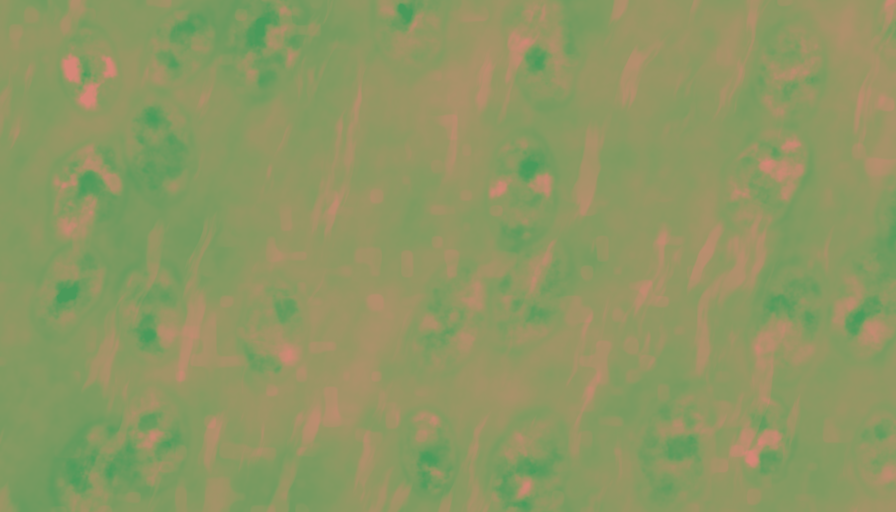
A WebGL 2 fragment shader for this texture:

```glsl
#version 300 es
precision highp float;

uniform vec2 u_resolution;
out vec4 fragColor;

// Integer hash: two values in 0..1 per lattice point
vec2 hash2(vec2 cell) {
    uvec2 v = uvec2(ivec2(cell) + 4096) * 1664525u + 1013904223u;
    v.x += v.y * 1664525u;
    v.y += v.x * 1664525u;
    v ^= v >> 16u;
    v.x += v.y * 1664525u;
    v.y += v.x * 1664525u;
    v ^= v >> 16u;
    return vec2(v & 65535u) / 65535.0;
}

float noise(vec2 p) {
    vec2 i = floor(p), f = fract(p);
    f = f * f * f * (f * (f * 6.0 - 15.0) + 10.0);
    float low = mix(hash2(i).x, hash2(i + vec2(1, 0)).x, f.x);
    float high = mix(hash2(i + vec2(0, 1)).x, hash2(i + vec2(1, 1)).x, f.x);
    return mix(low, high, f.y);
}

float fbm(vec2 p) {
    float sum = 0.0, amplitude = 0.5;
    for (int octave = 0; octave < 4; octave++) {
        sum += amplitude * noise(p);
        p = mat2(1.6, 1.2, -1.2, 1.6) * p + 7.3;
        amplitude *= 0.5;
    }
    return sum / 0.9375;
}

// Warmth added by one oval cell: rim, mottled body, warm clumps, green nuclei
float cellWarmth(vec2 p, vec2 id) {
    vec2 shape = hash2(id + 31.0), kind = hash2(id + 67.0);
    float tilt = mix(-0.2, 0.6, shape.x);
    float c = cos(tilt), s = sin(tilt);
    vec2 q = mat2(c, s, -s, c) * p;
    q /= mix(vec2(0.055, 0.085), vec2(0.078, 0.125), shape.y);
    float d = length(q) + 0.35 * (fbm(p * 14.0 + id * 5.7) - 0.5);

    float body = 1.0 - smoothstep(0.72, 1.0, d);
    float rim = exp(-pow((d - 1.0) / 0.11, 2.0));
    float mottle = fbm(p * 27.0 + id * 9.1) - 0.5;
    float clump = smoothstep(0.46, 0.72, fbm(p * 22.0 + id * 3.3 + 40.0));
    float warmth = body * (-0.045 + 0.34 * mottle);
    warmth += body * clump * mix(0.05, 0.3, kind.x * kind.x);

    for (float k = 0.0; k < 2.0; k++) {
        vec2 offset = hash2(id * 2.0 + 113.0 + k * 17.0) - 0.5;
        float blob = length((q - offset * vec2(0.5, 1.1)) * vec2(1.0, 1.25));
        blob += 0.5 * mottle;
        warmth -= body * mix(0.07, 0.16, kind.y) * (1.0 - smoothstep(0.15, 0.42, blob));
    }
    return warmth - 0.045 * rim;
}

void main() {
    vec2 p = gl_FragCoord.xy / u_resolution.y;

    // Cloudy ground with slanted fibres
    vec2 warped = p + 0.08 * (vec2(fbm(p * 5.0), fbm(p * 5.0 + 19.0)) - 0.5);
    vec2 fibre = vec2(warped.x - 0.3 * warped.y, warped.y);
    float warmth = 0.538;
    warmth += 0.28 * (fbm(warped * 3.5 + 3.0) - 0.5);
    warmth += 0.17 * (fbm(fibre * vec2(13.0, 3.5)) - 0.5);
    warmth += 0.09 * (fbm(p * 26.0 + 51.0) - 0.5);

    // Sparse warm strands and flecks
    float strand = smoothstep(0.62, 0.8, fbm(fibre * vec2(22.0, 6.0) + 80.0));
    float fleck = smoothstep(0.64, 0.84, noise(p * 34.0 + 12.0));
    warmth += 0.12 * strand;
    warmth += 0.07 * fleck * smoothstep(0.45, 0.6, fbm(p * 4.0 + 90.0));

    // Scattered cells on a jittered grid
    vec2 spacing = vec2(0.235, 0.26);
    vec2 home = floor(p / spacing);
    for (float y = -1.0; y <= 1.0; y++) {
        for (float x = -1.0; x <= 1.0; x++) {
            vec2 id = home + vec2(x, y);
            vec2 centre = (id + 0.5 + 0.6 * (hash2(id) - 0.5)) * spacing;
            if (hash2(id + 203.0).x < 0.84) warmth += cellWarmth(p - centre, id);
        }
    }

    // Green to salmon ramp driven by warmth
    float red = clamp(warmth, 0.29, 0.84);
    float green = 0.602 - 0.23 * max(red - 0.53, 0.0);
    float blue = 0.36 + 0.14 * (red - 0.35) + 0.17 * max(red - 0.6, 0.0);
    fragColor = vec4(red, green, blue, 1.0);
}
```
